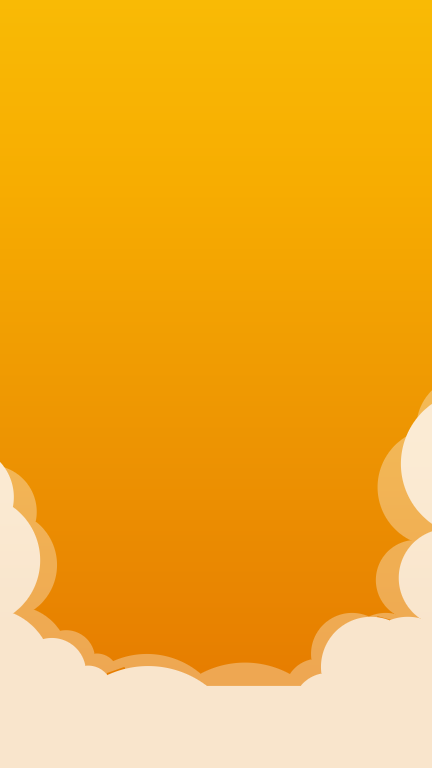
Give the GLSL for this background, as a Shadertoy shader.

```glsl
// Amber gradient sky framed by two layers of round cream clouds.

const int PUFFS = 13;
const vec3 CREAM_HIGH = vec3(0.984, 0.922, 0.830);
const vec3 CREAM_LOW  = vec3(0.976, 0.898, 0.800);
const vec3 SKY_DEEP   = vec3(0.905, 0.495, 0.000);

// Puffs as (centre x, centre y, radius), in canvas widths
const vec3 FRONT[PUFFS] = vec3[PUFFS](
    vec3(-0.088, 0.627, 0.120), vec3(-0.059, 0.481, 0.152),
    vec3(-0.028, 0.220, 0.150), vec3(0.120, 0.222, 0.079),
    vec3(0.204, 0.181, 0.056),  vec3(0.343, 0.012, 0.224),
    vec3(0.759, 0.139, 0.081),  vec3(0.859, 0.234, 0.116),
    vec3(0.944, 0.234, 0.116),  vec3(1.037, 0.440, 0.114),
    vec3(1.098, 0.704, 0.170),  vec3(0.050, 0.100, 0.120),
    vec3(0.950, 0.100, 0.120));

const vec3 BACK[PUFFS] = vec3[PUFFS](
    vec3(-0.023, 0.593, 0.108), vec3(0.005, 0.470, 0.127),
    vec3(0.030, 0.245, 0.131),  vec3(0.153, 0.252, 0.067),
    vec3(0.224, 0.215, 0.050),  vec3(0.340, 0.072, 0.192),
    vec3(0.567, 0.026, 0.218),  vec3(0.736, 0.176, 0.077),
    vec3(0.815, 0.264, 0.095),  vec3(0.893, 0.264, 0.095),
    vec3(0.963, 0.435, 0.093),  vec3(1.011, 0.650, 0.137),
    vec3(1.083, 0.789, 0.119));

// Signed distance to a union of discs
float cloudDistance(vec2 p, vec3 puffs[PUFFS]) {
    float d = 1e3;
    for (int i = 0; i < PUFFS; i++) {
        d = min(d, length(p - puffs[i].xy) - puffs[i].z);
    }
    return d;
}

// Signed distance to a rounded line segment
float capsule(vec2 p, vec2 a, vec2 b, float radius) {
    vec2 ab = b - a;
    float t = clamp(dot(p - a, ab) / dot(ab, ab), 0.0, 1.0);
    return length(p - a - ab * t) - radius;
}

// Smooth coverage of a shape, with an edge one pixel wide
float coverage(float d, float pixel) {
    return clamp(0.5 - d / pixel, 0.0, 1.0);
}

// Vertical sky gradient, h runs from 0 (bottom) to 1 (top)
vec3 skyColor(float h) {
    vec3 middle = vec3(0.932, 0.588, 0.008);
    vec3 upper  = vec3(0.970, 0.680, 0.004);
    vec3 top    = vec3(0.975, 0.730, 0.020);
    vec3 col = mix(SKY_DEEP, middle, smoothstep(0.08, 0.50, h));
    col = mix(SKY_DEEP, middle, clamp((h - 0.13) / 0.32, 0.0, 1.0));
    col = mix(col, upper, clamp((h - 0.45) / 0.32, 0.0, 1.0));
    return mix(col, top, clamp((h - 0.77) / 0.23, 0.0, 1.0));
}

void mainImage(out vec4 fragColor, in vec2 fragCoord) {
    float pixel = 1.0 / iResolution.x;
    vec2 p = fragCoord * pixel;
    float h = fragCoord.y / iResolution.y;

    vec3 col = skyColor(h);
    vec3 cream = mix(CREAM_LOW, CREAM_HIGH, smoothstep(0.15, 0.45, h));

    // Translucent rear cloud
    col = mix(col, cream, 0.4 * coverage(cloudDistance(p, BACK), pixel));

    // Thin slits of sky between the layers
    float slit = min(capsule(p, vec2(0.250, 0.218), vec2(0.287, 0.231), 0.0025),
                     capsule(p, vec2(0.875, 0.348), vec2(0.905, 0.340), 0.0030));
    col = mix(col, SKY_DEEP, coverage(slit, pixel));

    // Solid front cloud on its flat bank
    float front = min(cloudDistance(p, FRONT), p.y - 0.190);
    col = mix(col, cream, coverage(front, pixel));

    fragColor = vec4(col, 1.0);
}
```
